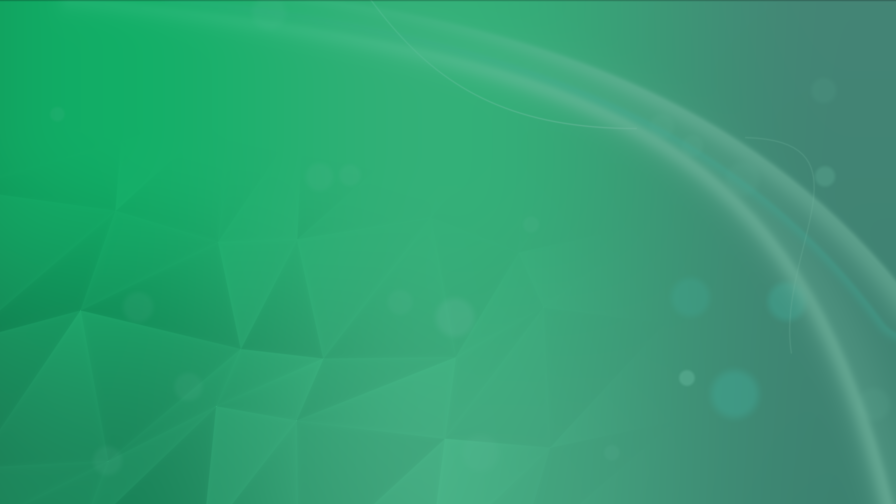
Write a WebGL 1 fragment shader that draws this background.

```glsl
precision highp float;
uniform vec2 u_resolution;

float hash(vec2 p) {
  return fract(sin(dot(p, vec2(127.1, 311.7))) * 43758.5);
}

vec2 knot(vec2 cell) {
  return cell + 0.62 * (vec2(hash(cell), hash(cell + 17.3)) - 0.5);
}

// Signed distance to the line a-b, positive on its left
float sideOf(vec2 p, vec2 a, vec2 b) {
  vec2 d = normalize(b - a);
  return d.x * (p.y - a.y) - d.y * (p.x - a.x);
}

// Flat triangle with a slight slope and a lit rim
float facet(vec2 p, vec2 a, vec2 b, vec2 c, float tone, float soft) {
  float slope = sideOf(p, a, b);
  float inside = min(slope, min(sideOf(p, b, c), sideOf(p, c, a)));
  float rim = 0.22 * exp(-max(inside, 0.0) * 45.0);
  return smoothstep(-soft, soft, inside) * (tone - 0.6 + 0.45 * slope + rim);
}

float facetMesh(vec2 p, float soft) {
  vec2 base = floor(p);
  float light = 0.0;
  for (int j = -1; j <= 1; j++) {
    for (int i = -1; i <= 1; i++) {
      vec2 cell = base + vec2(float(i), float(j));
      vec2 a = knot(cell);
      vec2 b = knot(cell + vec2(1.0, 0.0));
      vec2 c = knot(cell + 1.0);
      vec2 d = knot(cell + vec2(0.0, 1.0));
      light += facet(p, a, b, c, hash(cell + 5.1), soft);
      light += facet(p, a, c, d, hash(cell + 9.7), soft);
    }
  }
  return light;
}

vec2 bezier(vec2 a, vec2 b, vec2 c, vec2 d, float t) {
  float s = 1.0 - t;
  return s * s * s * a + 3.0 * s * t * (s * b + t * c) + t * t * t * d;
}

// x: signed distance to the curve, positive outside its bend; y: position along it
vec2 curve(vec2 p, vec2 a, vec2 b, vec2 c, vec2 d) {
  vec2 nearest = vec2(10.0, 0.0);
  vec2 start = a;
  for (int i = 1; i <= 36; i++) {
    float t = float(i) / 36.0;
    vec2 end = bezier(a, b, c, d, t);
    vec2 along = end - start;
    float h = clamp(dot(p - start, along) / dot(along, along), 0.0, 1.0);
    float dist = length(p - start - h * along);
    if (dist < abs(nearest.x)) {
      float side = sideOf(p, start, end) < 0.0 ? -1.0 : 1.0;
      nearest = vec2(dist * side, t + (h - 1.0) / 36.0);
    }
    start = end;
  }
  return nearest;
}

// Stripe with different falloff on its outer and inner sides
float stripe(float d, float outer, float inner) {
  float x = d > 0.0 ? d / outer : d / inner;
  return exp(-x * x);
}

float disc(vec2 p, vec2 center, float radius) {
  return 1.0 - smoothstep(radius * 0.65, radius * 1.15, length(p - center));
}

vec3 backdrop(vec2 uv) {
  vec3 left = mix(vec3(0.11, 0.54, 0.365), vec3(0.07, 0.69, 0.405), smoothstep(0.05, 0.75, uv.y));
  vec3 middle = mix(vec3(0.27, 0.675, 0.51), vec3(0.2, 0.69, 0.47), smoothstep(0.0, 0.7, uv.y));
  vec3 right = mix(vec3(0.235, 0.51, 0.44), vec3(0.265, 0.52, 0.46), uv.y);
  vec3 color = mix(left, middle, smoothstep(0.1, 0.5, uv.x));
  color = mix(color, right, smoothstep(0.5, 0.95, uv.x));
  return color * (1.0 - 0.07 * exp(-uv.x * 14.0));
}

void main() {
  vec2 uv = gl_FragCoord.xy / u_resolution;
  vec2 p = uv * vec2(16.0 / 9.0, 1.0);
  float pixel = 1.0 / u_resolution.y;
  vec3 color = backdrop(uv);

  // Faceted relief, strongest at the lower left
  float relief = (1.0 - smoothstep(0.45, 0.8, uv.y + 0.25 * uv.x)) * (1.0 - smoothstep(0.35, 0.78, uv.x));
  color += vec3(0.035, 0.065, 0.05) * relief * facetMesh(p * 4.6 + vec2(0.1, 0.4), 4.6 * pixel);

  // Soft light spots: main ones, then a faint scatter
  vec3 teal = vec3(0.25, 0.67, 0.6);
  vec3 pale = vec3(0.42, 0.74, 0.64);
  color = mix(color, teal, 0.42 * disc(p, vec2(1.458, 0.218), 0.052));
  color = mix(color, teal, 0.28 * disc(p, vec2(1.37, 0.41), 0.042));
  color = mix(color, teal, 0.4 * disc(p, vec2(1.562, 0.402), 0.042));
  color = mix(color, pale, 0.22 * disc(p, vec2(0.903, 0.37), 0.042));
  color = mix(color, pale, 0.4 * disc(p, vec2(1.363, 0.25), 0.017));
  color = mix(color, pale, 0.26 * disc(p, vec2(1.637, 0.65), 0.022));
  for (int i = 0; i < 16; i++) {
    float n = float(i);
    vec2 center = vec2(1.78 * fract(n * 0.618 + 0.12), hash(vec2(n, 3.0)));
    color = mix(color, pale, 0.1 * disc(p, center, 0.014 + 0.026 * hash(vec2(n, 8.0))));
  }

  // Sweeping ribbons
  vec2 low = curve(p, vec2(0.14, 1.0), vec2(1.2, 0.885), vec2(1.574, 0.745), vec2(1.764, 0.0));
  vec2 high = curve(p, vec2(0.35, 1.03), vec2(0.995, 0.977), vec2(1.48, 0.82), vec2(1.805, 0.4));
  float lowFade = 0.35 + 0.65 * smoothstep(0.0, 0.4, low.y);
  float highFade = 0.3 + 0.7 * smoothstep(0.1, 0.6, high.y);
  vec3 silk = mix(vec3(0.26, 0.76, 0.55), vec3(0.46, 0.72, 0.63), smoothstep(0.2, 0.8, uv.x));
  color = mix(color, silk, 0.25 * lowFade * stripe(low.x, 0.075, 0.04));
  color = mix(color, silk, 0.48 * lowFade * stripe(low.x, 0.012, 0.02));
  color = mix(color, silk, 0.5 * highFade * stripe(high.x, 0.008, 0.008 + 0.03 * high.y));
  color = mix(color, teal, 0.3 * highFade * stripe(high.x + 0.03 + 0.04 * high.y, 0.006, 0.012));

  // Fine stray filaments
  vec2 loop = curve(p, vec2(0.736, 1.0), vec2(0.856, 0.838), vec2(0.995, 0.745), vec2(1.262, 0.745));
  vec2 curl = curve(p, vec2(1.48, 0.727), vec2(1.74, 0.72), vec2(1.54, 0.5), vec2(1.57, 0.3));
  float hair = max(0.0018, pixel * 0.7);
  color = mix(color, silk, 0.45 * stripe(loop.x, hair, hair));
  color = mix(color, silk, 0.2 * stripe(curl.x, hair, hair));

  // Dark top border
  color *= 1.0 - 0.2 * smoothstep(0.996, 0.999, uv.y);
  gl_FragColor = vec4(color, 1.0);
}
```
